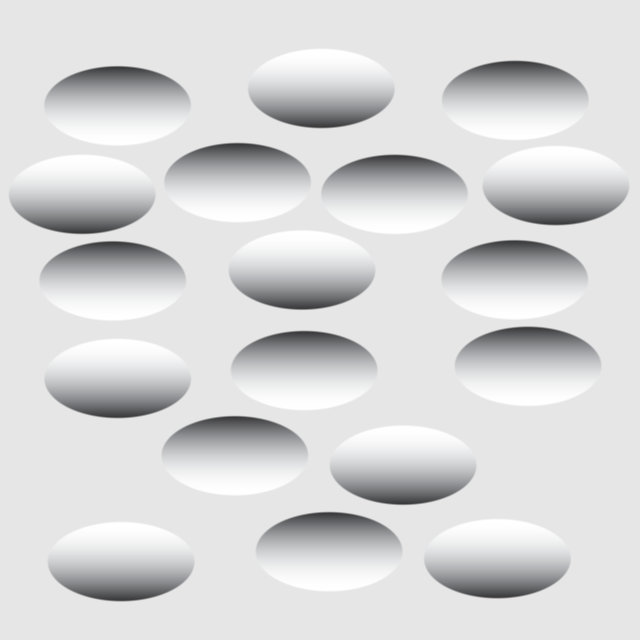
A WebGL 1 fragment shader for this pattern:

```glsl
precision highp float;
// Loose rows of shaded grey ellipses that read as bumps and hollows on a pale ground.

uniform vec2 u_resolution;

const vec3 GROUND = vec3(0.902);
const vec3 LIGHT = vec3(1.0);
const vec3 DARK = vec3(0.2, 0.2, 0.205);
const vec3 COOL_TINT = vec3(-0.006, 0.0, 0.008);

const vec2 RADII = vec2(0.1146, 0.0618);
const float ROWS = 6.0;
const float TOP_ROW = 0.848;
const float ROW_STEP = 0.143;
const float EDGE = 0.002;

// Two pseudo-random values in 0..1 per cell, without sine
vec2 hash22(vec2 cell) {
  vec3 p = fract(cell.xyx * vec3(0.1031, 0.1030, 0.0973));
  p += dot(p, p.yzx + 33.33);
  return fract((p.xx + p.yz) * p.zy);
}

// Approximate signed distance to an ellipse centred at the origin
float ellipseDistance(vec2 p, vec2 radii) {
  vec2 q = p / radii;
  float k = length(q);
  return k * (k - 1.0) / max(length(q / radii), 0.0001);
}

// Most rows hold three ellipses, the second four and the fifth two
float rowCount(float row) {
  return 3.0 + float(row == 1.0) - float(row == 4.0);
}

vec2 ellipseCentre(float row, float col, float count) {
  float spacing = count > 3.5 ? 0.245 : 0.3;
  float slack = spacing - 2.0 * RADII.x;
  vec2 jitter = (hash22(vec2(col, row) + 7.0) - 0.5) * vec2(0.8 * slack, 0.018);
  float x = 0.5 + (col - 0.5 * (count - 1.0)) * spacing + jitter.x;
  float wave = 0.008 * cos(x * 14.0);
  return vec2(x, TOP_ROW - row * ROW_STEP + wave + jitter.y);
}

// 1 when the dark end is on top: a checkerboard with a pause in inner odd rows
float darkOnTop(float row, float col) {
  float pause = step(1.5, col) * mod(row, 2.0) * step(row, 3.5);
  return 1.0 - mod(row + col + pause, 2.0);
}

// Vertical ramp, t = 0 at the dark end and 1 at the light end
vec3 shade(float t) {
  float darkness = pow(1.0 - clamp(t, 0.0, 1.0), 2.1);
  return mix(LIGHT, DARK, darkness) + COOL_TINT * 4.0 * darkness * (1.0 - darkness);
}

vec3 paintEllipse(vec3 base, vec2 p, float flip, float edge) {
  float height = 0.5 + 0.5 * p.y / RADII.y;
  float cover = 1.0 - smoothstep(-edge, edge, ellipseDistance(p, RADII));
  return mix(base, shade(mix(height, 1.0 - height, flip)), cover);
}

void main() {
  vec2 uv = gl_FragCoord.xy / u_resolution;
  float edge = max(EDGE, 0.75 / min(u_resolution.x, u_resolution.y));
  vec3 color = GROUND;

  for (float row = 0.0; row < ROWS; row++) {
    float count = rowCount(row);
    for (float col = 0.0; col < 4.0; col++) {
      if (col >= count) break;
      vec2 centre = ellipseCentre(row, col, count);
      color = paintEllipse(color, uv - centre, darkOnTop(row, col), edge);
    }
  }

  gl_FragColor = vec4(color, 1.0);
}
```
